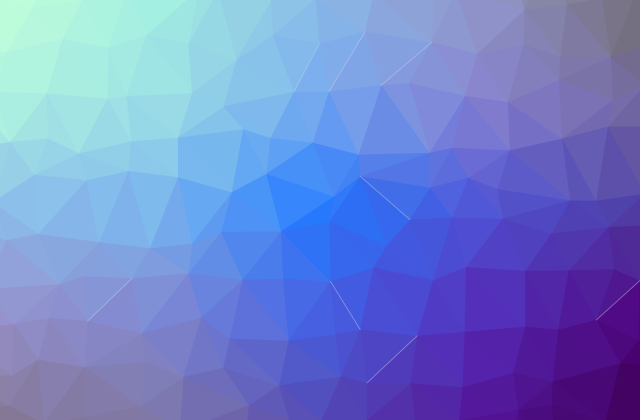
Write a Shadertoy shader that draws this background.

```glsl
// Low-poly triangle mesh shaded from mint through vivid blue to deep violet.

const float ROWS = 9.0; // mesh cells over the canvas height

vec2 hash2(vec2 p) {
    vec3 q = fract(vec3(p.xyx) * vec3(0.1031, 0.103, 0.0973));
    q += dot(q, q.yzx + 33.33);
    return fract((q.xx + q.yz) * q.zy);
}

float cross2(vec2 a, vec2 b) { return a.x * b.y - a.y * b.x; }

// Five evenly spaced colour stops
vec3 ramp(float t, vec3 a, vec3 b, vec3 c, vec3 d, vec3 e) {
    vec4 k = clamp(t * 4.0 - vec4(0, 1, 2, 3), 0.0, 1.0);
    return mix(mix(mix(mix(a, b, k.x), c, k.y), d, k.z), e, k.w);
}

// Smooth colour field: horizontal ramps blended from bottom to top
vec3 palette(vec2 uv) {
    vec3 bottom = ramp(uv.x, vec3(0.52, 0.47, 0.58), vec3(0.50, 0.47, 0.66),
        vec3(0.33, 0.28, 0.70), vec3(0.33, 0.08, 0.60), vec3(0.24, 0.0, 0.34));
    vec3 low = ramp(uv.x, vec3(0.59, 0.57, 0.80), vec3(0.50, 0.53, 0.82),
        vec3(0.27, 0.38, 0.89), vec3(0.33, 0.18, 0.73), vec3(0.31, 0.02, 0.50));
    vec3 middle = ramp(uv.x, vec3(0.55, 0.74, 0.92), vec3(0.48, 0.71, 0.93),
        vec3(0.13, 0.47, 1.0), vec3(0.31, 0.33, 0.84), vec3(0.31, 0.24, 0.64));
    vec3 high = ramp(uv.x, vec3(0.68, 0.95, 0.88), vec3(0.61, 0.87, 0.90),
        vec3(0.46, 0.66, 0.94), vec3(0.53, 0.51, 0.82), vec3(0.45, 0.41, 0.64));
    vec3 top = ramp(uv.x, vec3(0.76, 1.0, 0.85), vec3(0.64, 0.94, 0.88),
        vec3(0.54, 0.73, 0.91), vec3(0.57, 0.59, 0.79), vec3(0.46, 0.44, 0.46));
    return ramp(uv.y, bottom, low, middle, high, top);
}

// Grid corner moved by a random offset
vec2 meshVertex(vec2 id) { return id + (hash2(id + 17.0) - 0.5) * 0.68; }

// Signed distance to one edge, positive on the left
float edge(vec2 p, vec2 a, vec2 b) { return cross2(b - a, p - a) / length(b - a); }

// Inner distance of a triangle with either winding
float triangle(vec2 p, vec2 a, vec2 b, vec2 c) {
    float s = sign(cross2(b - a, c - a));
    return min(s * edge(p, a, b), min(s * edge(p, b, c), s * edge(p, c, a)));
}

float segment(vec2 p, vec2 a, vec2 b) {
    vec2 d = b - a;
    return length(p - a - d * clamp(dot(p - a, d) / dot(d, d), 0.0, 1.0));
}

// Adds a flat facet, coloured at its centroid and weighted by coverage
void addFacet(inout vec4 sum, vec2 p, vec2 a, vec2 b, vec2 c, float px) {
    float cover = clamp(0.5 + triangle(p, a, b, c) / px, 0.0, 1.0);
    if (cover > 0.0) {
        vec2 uv = (a + b + c) / (3.0 * ROWS);
        uv.x *= iResolution.y / iResolution.x;
        sum += vec4(palette(uv), 1.0) * cover;
    }
}

void mainImage(out vec4 fragColor, in vec2 fragCoord) {
    float px = ROWS / iResolution.y;
    vec2 p = fragCoord * px;
    vec4 sum = vec4(0.0);
    float seam = 0.0;

    // Split each nearby quad along its shorter diagonal
    for (int j = -1; j <= 1; j++)
    for (int i = -1; i <= 1; i++) {
        vec2 id = floor(p) + vec2(i, j);
        vec2 a = meshVertex(id), b = meshVertex(id + vec2(1, 0));
        vec2 c = meshVertex(id + vec2(1, 1)), d = meshVertex(id + vec2(0, 1));
        if (distance(a, c) > distance(b, d)) {
            vec2 first = a;
            a = b; b = c; c = d; d = first;
        }
        addFacet(sum, p, a, b, c, px);
        addFacet(sum, p, a, c, d, px);

        // A few diagonals carry a pale hairline
        float pale = step(0.955, hash2(id + 91.0).x);
        seam = max(seam, pale * (1.0 - smoothstep(0.0, max(px, 0.016), segment(p, a, c))));
    }

    vec3 color = sum.rgb / max(sum.a, 0.001);
    fragColor = vec4(mix(color, vec3(0.8, 0.82, 0.92), seam * 0.4), 1.0);
}
```
